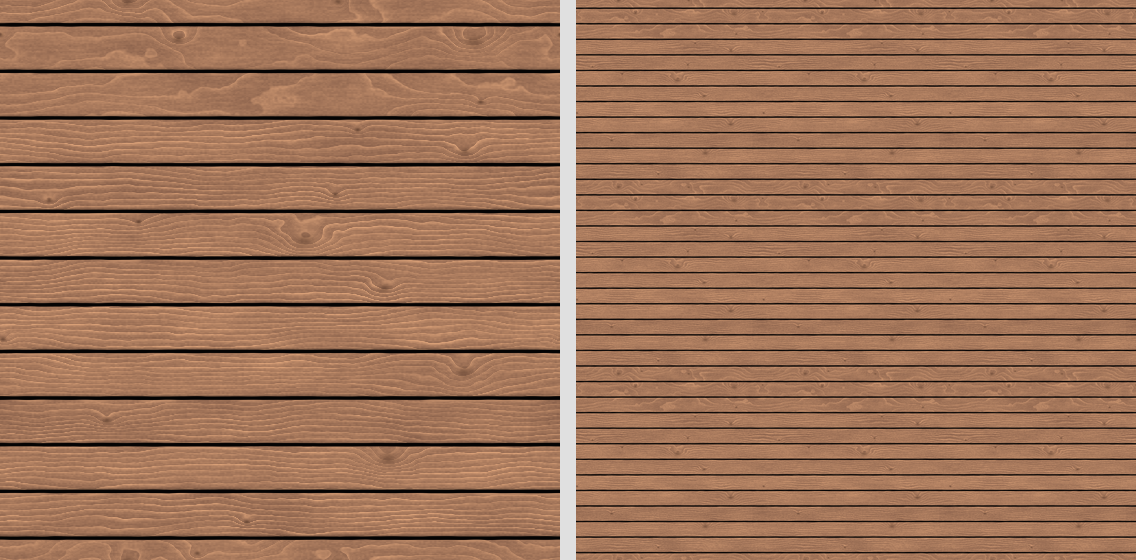
Left: one tile. Right: repeated 3 by 3.
A three.js fragment shader for this texture:

```glsl
// Twelve horizontal stained wood planks separated by narrow black gaps.
// Each plank's grain is the contour lines of a warped height field, which
// knots bulge into ovals; all noise wraps across and plank seeds wrap down.
varying vec2 vUv;

const float PLANKS = 12.0;
const float GAP_OFFSET = 0.47;
const vec3 DARK_WOOD = vec3(0.52, 0.365, 0.285);
const vec3 LIGHT_WOOD = vec3(0.83, 0.61, 0.455);
const vec3 KNOT_BROWN = vec3(0.34, 0.225, 0.165);
const vec3 GAP_BLACK = vec3(0.015, 0.01, 0.01);

float hash(vec3 p) {
  p = fract(p * vec3(0.1031, 0.1030, 0.0973));
  p += dot(p, p.yzx + 33.33);
  return fract((p.x + p.y) * p.z);
}

// Value noise that repeats after a whole number of columns
float wrapNoise(vec2 p, float columns, float seed) {
  vec2 cell = floor(p);
  vec2 f = p - cell;
  f = f * f * f * (f * (f * 6.0 - 15.0) + 10.0);
  float left = mod(cell.x, columns);
  float right = mod(cell.x + 1.0, columns);
  float low = mix(hash(vec3(left, cell.y, seed)), hash(vec3(right, cell.y, seed)), f.x);
  float high = mix(hash(vec3(left, cell.y + 1.0, seed)), hash(vec3(right, cell.y + 1.0, seed)), f.x);
  return mix(low, high, f.y);
}

// Signed noise over a plank: columns along it, rows across it
float grainNoise(vec2 uv, float columns, float rows, float seed) {
  return wrapNoise(uv * vec2(columns, rows), columns, seed) * 2.0 - 1.0;
}

// Height added by knots in x, darkness of their cores in y
vec2 knots(vec2 uv, float plank) {
  vec2 sum = vec2(0.0);
  for (int i = 0; i < 3; i++) {
    float k = float(i) * 7.0 + 3.0;
    float present = step(0.45, hash(vec3(plank, k, 11.0)));
    vec2 center = vec2(hash(vec3(plank, k, 23.0)), mix(0.2, 0.8, hash(vec3(plank, k, 37.0))));
    float chance = hash(vec3(plank, k, 51.0));
    float size = mix(0.09, 0.36, chance * chance);
    vec2 d = uv - center;
    d.x = (fract(d.x + 0.5) - 0.5) * PLANKS * 0.72;
    float q = dot(d, d) / (size * size);
    q *= 1.0 + 0.25 * grainNoise(uv, 60.0, 5.0, plank + 60.0);
    sum += present * vec2(size * 11.0 * exp(-q * 0.55), exp(-q * 5.0) * mix(0.75, 0.4, chance));
  }
  return sum;
}

// Height field whose whole-number contours are the growth rings
float ringHeight(vec2 uv, float plank, float density) {
  float broad = 1.0 - density;
  float h = uv.y * mix(2.2, 8.5, density);
  h += grainNoise(uv, 5.0, 1.3, plank + 20.0) * mix(1.3, 2.0, broad);
  h += grainNoise(uv, 13.0, 2.2, plank + 40.0) * mix(0.45, 0.6, broad);
  h += grainNoise(uv, 44.0, 5.0, plank + 80.0) * 0.14;
  h += grainNoise(uv, 130.0, 11.0, plank + 100.0) * 0.04;
  return h;
}

// Pale late wood: slow rise to a bright line, then a sharp fall
float ringLine(float height, float sharpness) {
  float s = fract(height);
  return pow(s, sharpness) * (1.0 - smoothstep(0.9, 1.0, s));
}

vec3 woodColor(vec2 uv, float plank) {
  float density = hash(vec3(plank, 5.0, 2.0));
  vec2 knot = knots(uv, plank);
  float height = ringHeight(uv, plank, density) + knot.x;

  // Growth rings, some strong and some faded
  float strength = 0.45 + 0.55 * hash(vec3(floor(height) + 50.0, plank, 9.0));
  strength *= 0.8 + 0.4 * grainNoise(uv, 9.0, 3.0, plank + 120.0);
  float line = ringLine(height, mix(7.0, 3.5, density)) * strength;
  float fine = ringLine(height * 3.0 + uv.y * 5.0, 2.0);

  // Stain, fibres and surface speckle
  float stain = grainNoise(uv, 8.0, 2.0, plank + 140.0);
  float fibre = grainNoise(uv, 30.0, 24.0, plank + 160.0);
  float speckle = grainNoise(uv, 256.0, 30.0, plank + 180.0);
  float tone = 0.29 + 0.12 * fract(height) * (1.0 - smoothstep(0.9, 1.0, fract(height)));
  tone += 0.95 * line + 0.09 * fine + 0.09 * stain + 0.08 * fibre + 0.09 * speckle;
  tone += 0.10 * (hash(vec3(plank, 8.0, 4.0)) - 0.5);

  vec3 color = mix(DARK_WOOD, LIGHT_WOOD, clamp(tone, -0.2, 1.05));
  return mix(color, KNOT_BROWN, clamp(knot.y, 0.0, 0.8));
}

void main() {
  float across = vUv.y * PLANKS - GAP_OFFSET;
  float plank = mod(floor(across), PLANKS) + 1.0;
  vec2 uv = vec2(vUv.x, fract(across));
  vec3 color = woodColor(uv, plank);

  // Worn pale upper edge and shaded lower edge
  float wear = smoothstep(-0.1, 0.8, grainNoise(uv, 18.0, 3.0, plank + 200.0));
  float upper = smoothstep(0.88, 0.95, uv.y);
  color = mix(color, LIGHT_WOOD, upper * wear * 0.6);
  color *= mix(0.8, 1.0, smoothstep(0.03, 0.11, uv.y));

  // Black gap with slightly uneven edges
  float edge = min(uv.y, 1.0 - uv.y);
  edge += 0.006 * grainNoise(vec2(uv.x, 0.5), 40.0, 1.0, plank + 220.0);
  color = mix(GAP_BLACK, color, smoothstep(0.022, 0.052, edge));

  gl_FragColor = vec4(color, 1.0);
}
```
